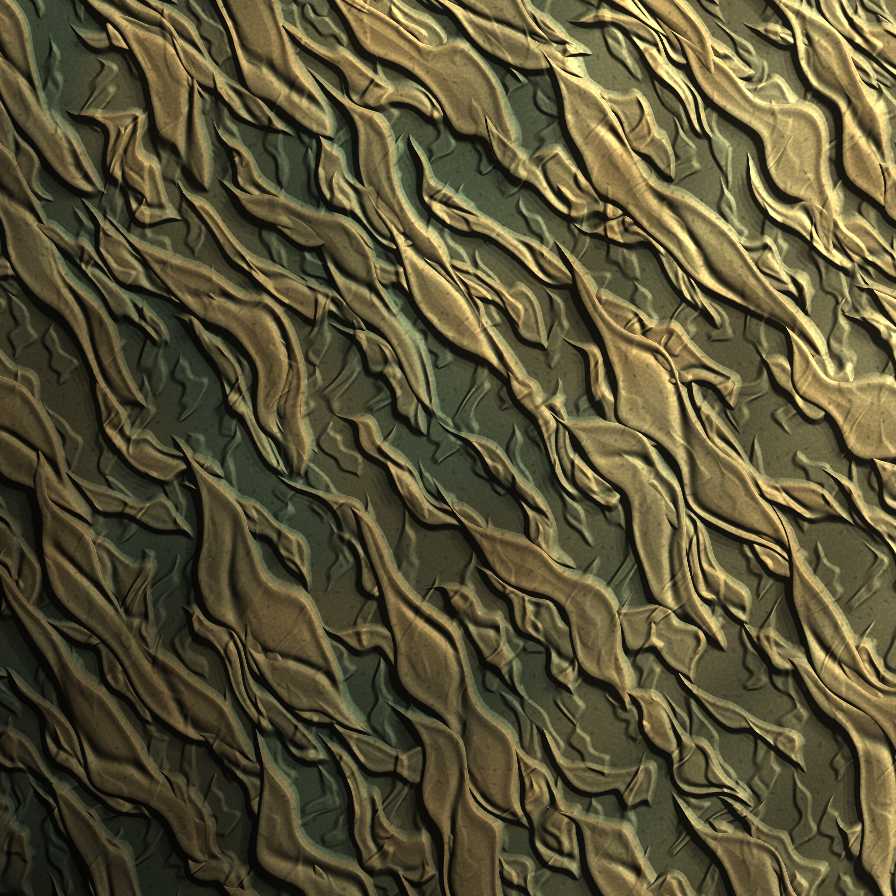
Give the GLSL for this texture, as a Shadertoy shader.

```glsl
const vec2 GRAIN_DIR = vec2(0.55, -0.835);   // the way the leaves run
const vec2 MID_TURN = vec2(0.98, 0.20);      // cosine and sine against the leaves
const vec2 SMALL_TURN = vec2(0.85, -0.53);
const vec3 LIGHT = vec3(0.66, 0.51, 0.55);
const vec2 BIG_CELL = vec2(0.130, 0.38);
const vec2 MID_CELL = vec2(0.078, 0.19);
const vec2 SMALL_CELL = vec2(0.046, 0.095);
const float RELIEF = 0.0108;
const float SLOPE_STEP = 0.0018;
const float SHADOW_STEP = 0.006;
const float AMBIENT = 0.065;
const float SUN = 0.62;
const float GLOSS = 0.20;
const vec3 BRONZE = vec3(1.0, 0.945, 0.635);
const vec3 COPPER_TINT = vec3(1.07, 0.95, 0.87);
const vec3 PATINA_TINT = vec3(0.82, 1.01, 1.10);

vec3 hash3(vec2 p) {
    vec3 q = fract(p.xyx * vec3(0.1031, 0.1030, 0.0973));
    q += dot(q, q.yxz + 33.33);
    return fract((q.xxy + q.yzz) * q.zyx);
}

// Distance to the nearest scattered point
float cellular(vec2 p) {
    vec2 id = floor(p);
    float nearest = 1.0;
    for (int j = -1; j <= 1; j++)
    for (int i = -1; i <= 1; i++) {
        vec2 cell = id + vec2(i, j);
        nearest = min(nearest, length(cell + hash3(cell).xy - p));
    }
    return nearest;
}

mat2 rotation(vec2 cs) { return mat2(cs.x, cs.y, -cs.y, cs.x); }

// Layered sines, each octave bending the next
vec2 warp(vec2 p, float amp, float freq) {
    for (int k = 0; k < 4; k++) {
        p += amp * sin(freq * p.yx + vec2(1.3, 4.1) * float(k + 1));
        p = rotation(vec2(0.8, 0.6)) * p;
        amp *= 0.46;
        freq *= 1.83;
    }
    // Undo the four turns
    mat2 back = rotation(vec2(0.8, -0.6));
    return back * back * back * back * p;
}

float bell(float x) { return exp(-x * x); }

// Staggered columns of pointed leaves with raised rims and a winding groove
float leaves(vec2 p, vec2 cell, float seed) {
    vec2 g = p / cell;
    float edge = 0.055 * cell.x + 0.0045;
    float top = 0.0;
    for (int i = -1; i <= 1; i++) {
        float col = floor(g.x) + float(i);
        float y = g.y + 7.0 * hash3(vec2(col, seed)).x;
        for (int j = -1; j <= 0; j++) {
            float row = floor(y) + float(j);
            vec3 r = hash3(vec2(col, row) + seed * 17.0);
            float side = g.x - col - 0.5 - 0.5 * (r.z - 0.5);
            float t = (y - row - 0.3 * r.x) / mix(0.75, 1.25, r.y);
            t += 0.40 * (r.z - 0.4) * side;
            if (t <= 0.0 || t >= 1.0) continue;
            side += 0.20 * sin(5.0 * t + 6.3 * r.y);
            float across = side * cell.x;
            float lobes = 1.0 + 0.24 * sin(17.0 * t + 6.3 * r.z + 4.0 * side);
            float halfWidth = cell.x * mix(0.75, 1.15, r.x) * t * pow(1.0 - t, 0.65) * lobes;
            float depth = halfWidth - abs(across);
            float body = smoothstep(0.0, edge, depth);
            float rim = bell((depth - 1.1 * edge) / (0.6 * edge));
            float path = halfWidth * 0.6 * sin(9.0 * t + 6.3 * r.x);
            float groove = bell((across - path) / (0.6 * edge))
                         * smoothstep(0.25, 0.4, t) * step(0.3, r.y);
            float dome = clamp(depth / (0.3 * cell.x), 0.0, 1.0);
            float h = body * (0.55 + 0.3 * r.y + 0.2 * (1.0 - t) + 0.3 * dome - 0.40 * groove)
                    + 0.20 * rim * body;
            top = max(top, h);
        }
    }
    return top;
}

float height(vec2 uv) {
    uv.x += 0.10 * uv.y * uv.y;
    vec2 bent = warp(uv, 0.011, 17.0);
    vec2 curled = warp(uv, 0.011, 25.0);
    mat2 turn = mat2(-GRAIN_DIR.y, GRAIN_DIR.x, GRAIN_DIR.x, GRAIN_DIR.y);
    float big = leaves(turn * bent, BIG_CELL, 1.0);
    float mid = leaves(rotation(MID_TURN) * turn * curled, MID_CELL, 2.0);
    float small = leaves(rotation(SMALL_TURN) * turn * curled, SMALL_CELL, 3.0);
    return max(big, 0.75 * mid) + 0.22 * small * (1.0 - 0.75 * min(big, 1.0));
}

void mainImage(out vec4 fragColor, in vec2 fragCoord) {
    vec2 uv = fragCoord / iResolution.y;
    vec3 light = normalize(LIGHT);

    // Surface slope
    float h = height(uv);
    vec2 slope = vec2(height(uv + vec2(SLOPE_STEP, 0.0)),
                      height(uv + vec2(0.0, SLOPE_STEP))) - h;
    float grain = cellular(uv * 260.0);
    float pits = cellular(warp(uv, 0.01, 40.0) * 42.0 + 9.0);
    vec3 normal = normalize(vec3(-slope * RELIEF / SLOPE_STEP, 1.0));

    // Cast shadow, marched towards the light
    float blocked = 0.0;
    float rise = 0.55 * light.z / length(light.xy);
    for (int k = 1; k <= 4; k++) {
        float reach = SHADOW_STEP * float(k);
        float over = height(uv + normalize(light.xy) * reach) - h;
        blocked = max(blocked, over * RELIEF - reach * rise);
    }
    float lit = 1.0 - 0.5 * smoothstep(0.0, 0.008, blocked);

    // Light grows towards the upper right, with slow stains of tone
    vec2 drift = warp(uv, 0.08, 7.0);
    float stain = 0.5 + 0.5 * sin(drift.x * 15.0 + 2.0 * sin(drift.y * 11.0));
    float falloff = 1.0 + 1.35 * dot(uv - 0.5, vec2(0.62, 0.42));
    falloff *= 1.0 + 0.16 * sin(drift.x * 19.0 - drift.y * 7.0) * sin(drift.y * 13.0 + 1.0);
    float diffuse = max(dot(normal, light), 0.0);
    float shine = pow(max(dot(normal, normalize(light + vec3(0.0, 0.0, 1.0))), 0.0), 24.0);
    float hollow = mix(0.70, 1.0, smoothstep(0.0, 0.9, h));
    float tone = AMBIENT + (SUN + GLOSS * shine) * diffuse * hollow * lit;
    tone *= falloff * (0.91 + 0.18 * grain) * mix(0.8, 1.0, smoothstep(0.03, 0.13, pits));

    // Copper on worn tops, patina in the hollows to the left
    float patina = (1.0 - smoothstep(0.2, 0.9, h)) * stain * smoothstep(1.0, 0.35, uv.x);
    float copper = smoothstep(0.55, 0.95, h) * (1.0 - 0.6 * stain);
    vec3 tint = mix(mix(vec3(1.0), COPPER_TINT, copper), PATINA_TINT, patina);
    fragColor = vec4(clamp(BRONZE * tint * tone, 0.0, 1.0), 1.0);
}
```
